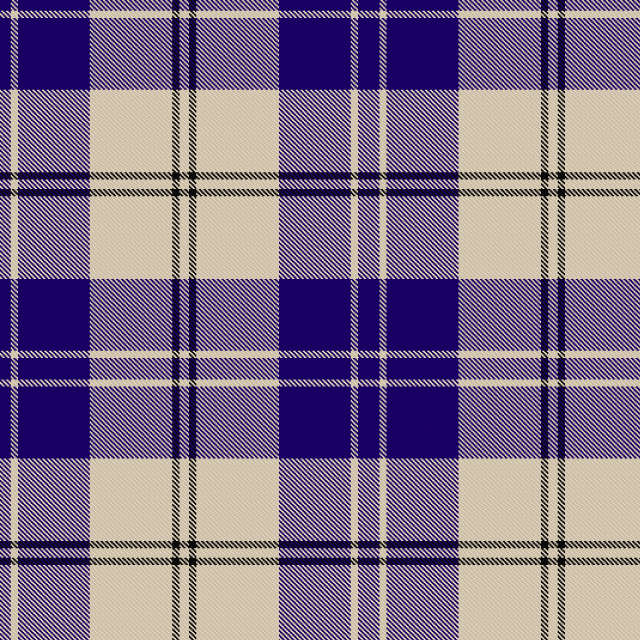
A three.js fragment shader for this pattern:

```glsl
// Dress tartan: a mirrored sett of indigo, cream and black, woven as a 2/2 twill.
// Each thread takes its colour from the sett, the twill picks warp or weft on top,
// and every float is shaded as a small raised strand; samples are averaged per pixel.
varying vec2 vUv;

// Colour of a thread, mirrored about both pivots of the 308-thread sett.
vec3 settColor(float thread) {
  vec3 indigo = vec3(0.11, 0.0, 0.44);
  vec3 cream = vec3(0.94, 0.88, 0.78);
  vec3 black = vec3(0.05);
  float d = abs(mod(thread + 154.0, 308.0) - 154.0);
  if (d < 9.0) return indigo;
  if (d < 15.0) return cream;
  if (d < 75.0) return indigo;
  if (d < 144.0) return cream;
  if (d < 150.0) return black;
  return cream;
}

// Woven cloth at a position measured in threads.
vec3 cloth(vec2 p) {
  vec2 cell = floor(p);
  vec2 f = p - cell;
  float twill = mod(cell.x - cell.y, 4.0);
  bool weftOnTop = twill < 2.0;

  // Position along the two-thread float and across its strand
  float along = weftOnTop ? (twill + f.x) * 0.5 : (twill - 1.0 - f.y) * 0.5;
  float across = weftOnTop ? f.y : f.x;
  float crown = (0.5 - 0.5 * cos(6.2832 * along)) * (0.6 + 0.4 * sin(3.1416 * across));

  float shade = mix(0.76, 1.0, crown) + (weftOnTop ? 0.05 : -0.02);
  return settColor((weftOnTop ? cell.y : cell.x) + 0.5) * shade;
}

void main() {
  // Sett pivots start at the upper left corner
  vec2 threads = vec2(vUv.x, 1.0 - vUv.y) * 534.7;
  vec2 footprint = fwidth(threads);

  // Average a 4 by 4 grid over the pixel
  vec3 sum = vec3(0.0);
  for (int j = 0; j < 4; j++) {
    for (int i = 0; i < 4; i++) {
      vec2 offset = (vec2(float(i), float(j)) + 0.5) / 4.0 - 0.5;
      sum += cloth(threads + offset * footprint);
    }
  }
  gl_FragColor = vec4(sum / 16.0, 1.0);
}
```
